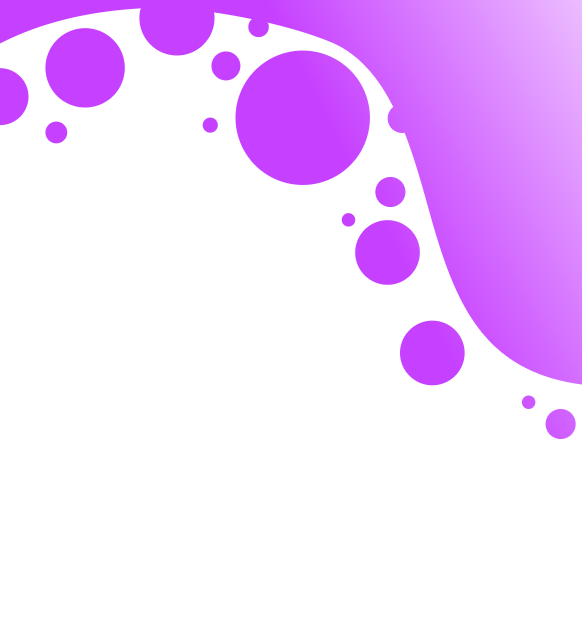
Reproduce this background procedurally as a Shadertoy shader.

```glsl
const vec3 BUBBLES[15] = vec3[15](   // centre, radius
    vec3(0.0, 0.849, 0.0445), vec3(0.133, 0.894, 0.062), vec3(0.088, 0.793, 0.017),
    vec3(0.2765, 0.972, 0.0587), vec3(0.353, 0.897, 0.0226), vec3(0.404, 0.958, 0.016),
    vec3(0.3285, 0.8045, 0.0118), vec3(0.473, 0.816, 0.105), vec3(0.6285, 0.815, 0.0228),
    vec3(0.61, 0.7, 0.0235), vec3(0.5445, 0.6565, 0.0105), vec3(0.6055, 0.6055, 0.0505),
    vec3(0.6755, 0.4485, 0.0505), vec3(0.826, 0.3715, 0.0105), vec3(0.876, 0.3375, 0.0235));

vec2 bezier(vec2 a, vec2 b, vec2 c, vec2 d, float t) {
    float s = 1.0 - t;
    return s*s*s*a + 3.0*s*s*t*b + 3.0*s*t*t*c + t*t*t*d;
}

// Signed distance to a curve that runs left to right; negative above it
float aboveCurve(vec2 p, vec2 a, vec2 b, vec2 c, vec2 d) {
    float lo = 0.0, hi = 1.0;
    for (int i = 0; i < 16; i++) {
        float mid = 0.5 * (lo + hi);
        if (bezier(a, b, c, d, mid).x < p.x) lo = mid; else hi = mid;
    }
    float t = 0.5 * (lo + hi), s = 1.0 - t;
    vec2 tangent = normalize(s*s*(b - a) + 2.0*s*t*(c - b) + t*t*(d - c));
    return dot(p - bezier(a, b, c, d, t), vec2(tangent.y, -tangent.x));
}

float waveDistance(vec2 p) {
    vec2 crest = vec2(0.248, 0.988), shoulder = vec2(0.522, 0.932), slope = vec2(0.674, 0.658);
    if (p.x < crest.x)
        return aboveCurve(p, vec2(0.0, 0.932), vec2(0.072, 0.969), vec2(0.156, 0.986), crest);
    if (p.x < shoulder.x)
        return aboveCurve(p, crest, vec2(0.332, 0.987), vec2(0.456, 0.961), shoulder);
    if (p.x < slope.x)
        return aboveCurve(p, shoulder, vec2(0.613, 0.89), vec2(0.644, 0.765), slope);
    return aboveCurve(p, slope, vec2(0.712, 0.525), vec2(0.756, 0.4185), vec2(0.911, 0.399));
}

void mainImage(out vec4 fragColor, in vec2 fragCoord) {
    vec2 p = fragCoord / iResolution.y;
    float pixel = 1.0 / iResolution.y;

    // Wave joined with the bubbles
    float dist = waveDistance(p);
    for (int i = 0; i < 15; i++)
        dist = min(dist, length(p - BUBBLES[i].xy) - BUBBLES[i].z);

    // Slanted gradient, palest in the upper right corner
    float pale = clamp((p.x - 0.411 - 0.52 * (1.0 - p.y)) / 0.499, 0.0, 1.0);
    vec3 violet = mix(vec3(0.776, 0.25, 1.0), vec3(0.925, 0.74, 1.0), pale);

    float cover = clamp(0.5 - dist / pixel, 0.0, 1.0);
    fragColor = vec4(mix(vec3(1.0), violet, cover), 1.0);
}
```
